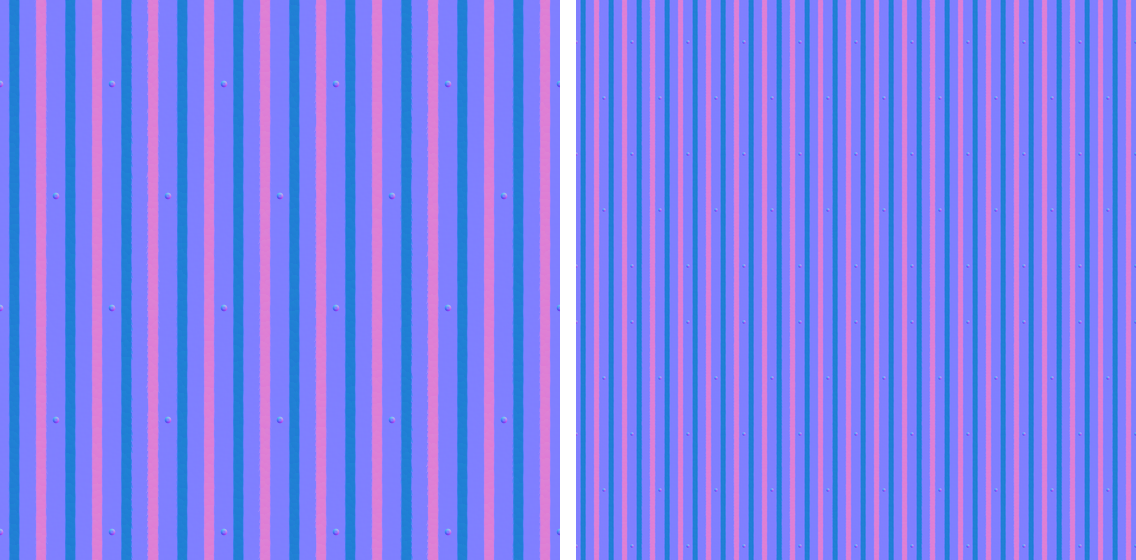
Left, the tile; right, the same tile 2 across and 2 down.
Write a three.js fragment shader that draws this texture map.

```glsl
// Tangent-space normal map of ribbed sheet metal with staggered bolts and chipped rib edges.
#define RIBS 10.0
#define BOLTS 5.0
#define BOLT_RADIUS 0.0062
#define BOLT_TILT 0.6
#define WALL_SLOPE 1.12
#define WALL_OFFSET 0.239
#define RIB_CENTRE 0.495
#define WALL_HALF 0.087
#define EDGE_SOFT 0.016
#define CHIPS 96.0
#define CHIP_TILT 0.34
#define GRAIN_CELLS 110.0

varying vec2 vUv;

const float TAU = 6.2831853;

float hash(vec2 p) {
  vec3 q = fract(vec3(p.xyx) * 0.1031);
  q += dot(q, q.yzx + 33.33);
  return fract((q.x + q.y) * q.z);
}

// Offset from the nearest wrapped feature point: a field of tiny facets.
vec2 grainTilt(vec2 uv, float cells) {
  vec2 p = uv * cells;
  vec2 base = floor(p);
  vec2 nearest = vec2(2.0);
  for (int j = -1; j <= 1; j++) {
    for (int i = -1; i <= 1; i++) {
      vec2 cell = base + vec2(float(i), float(j));
      vec2 key = mod(cell, cells);
      vec2 offset = p - cell - vec2(hash(key), hash(key + 217.0));
      if (dot(offset, offset) < dot(nearest, nearest)) nearest = offset;
    }
  }
  return nearest;
}

// Slanted flakes just outside a wall edge; the second component tips them vertically.
vec2 edgeChips(float outside, float edgeId, float y) {
  float along = y * CHIPS + hash(vec2(edgeId, 5.0)) + outside * 9.0;
  float key = mod(floor(along), CHIPS);
  float f = fract(along);
  float chance = hash(vec2(key, edgeId + 31.0));
  float reach = mix(0.008, 0.030, chance) * (1.0 - 0.7 * f);
  float flake = smoothstep(-0.004, 0.006, outside)
              * (1.0 - smoothstep(reach, reach + 0.010, outside));
  flake *= smoothstep(0.0, 0.15, f) * (1.0 - smoothstep(0.65, 0.95, f));
  return flake * vec2(1.0, 0.5 - f) * step(0.2, chance);
}

// Dome-shaped bolt heads, every other row shifted by half a step.
vec2 boltTilt(vec2 uv) {
  float row = floor(uv.y * BOLTS);
  float column = uv.x * BOLTS - 0.5 * mod(row, 2.0);
  vec2 local = vec2(fract(column + 0.5) - 0.5, fract(uv.y * BOLTS) - 0.25) / BOLTS;
  float r = length(local) / BOLT_RADIUS;
  float rim = smoothstep(0.15, 0.75, r) * (1.0 - smoothstep(0.78, 1.12, r));
  return local / max(length(local), 0.0001) * rim * BOLT_TILT;
}

void main() {
  vec2 uv = fract(vUv);
  float rib = floor(uv.x * RIBS);
  float phase = fract(uv.x * RIBS);
  float wobble = 0.0015 * (sin(TAU * 13.0 * uv.y + rib * 2.4)
                         + sin(TAU * 37.0 * uv.y + rib * 4.1));

  // Rising and falling rib walls with their chipped edges
  vec2 tilt = vec2(0.0);
  float wallMask = 0.0;
  for (int i = 0; i < 2; i++) {
    float side = float(i) * 2.0 - 1.0;
    float d = phase - RIB_CENTRE - side * WALL_OFFSET;
    float outside = abs(d) - WALL_HALF + wobble;
    float wall = 1.0 - smoothstep(-EDGE_SOFT, EDGE_SOFT, outside);
    float edgeId = rib * 4.0 + float(i) * 2.0 + step(0.0, d);
    float wear = hash(vec2(edgeId, 11.0));
    wear = 0.75 * wear * wear;
    // Sheet laps: every fifth rib is worn along both inner edges
    if (mod(rib, 5.0) == 2.0 && d * side < 0.0) wear = 1.0;
    vec2 chip = edgeChips(outside, edgeId, uv.y) * wear * CHIP_TILT;
    tilt += vec2(side * (wall * WALL_SLOPE + chip.x), chip.y);
    wallMask += wall;
  }

  // Fine surface grain, stronger on the walls
  tilt += grainTilt(uv, GRAIN_CELLS) * mix(0.008, 0.055, wallMask);
  tilt += boltTilt(uv);

  vec3 normal = normalize(vec3(tilt, 1.0));
  gl_FragColor = vec4(normal * 0.5 + 0.5, 1.0);
}
```
